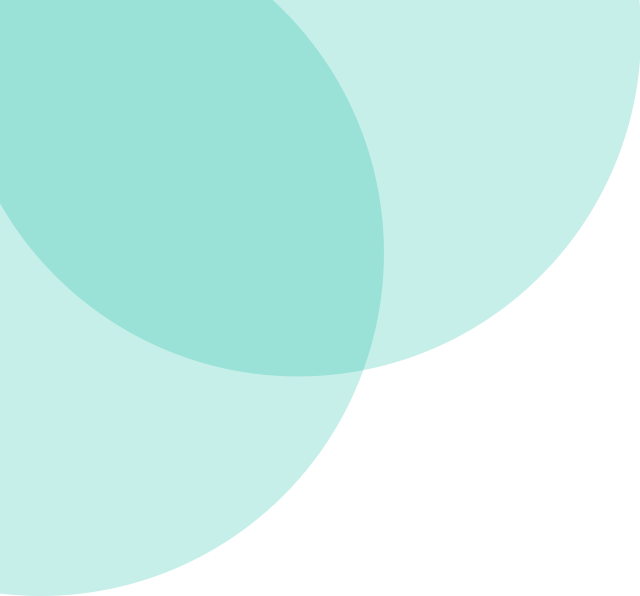
A WebGL 2 fragment shader for this background:

```glsl
#version 300 es
precision highp float;
// Two large translucent mint discs overlapping on a white ground.

uniform vec2 u_resolution;
out vec4 fragColor;

const vec3 WHITE = vec3(1.0);
const vec3 LIGHT_MINT = vec3(0.780, 0.938, 0.914);
const vec3 DEEP_MINT = vec3(0.602, 0.885, 0.843);
const float DISC_RADIUS = 0.5756;

// Signed distance to a circle, negative inside
float circleDistance(vec2 point, vec2 center, float radius) {
    return length(point - center) - radius;
}

// Antialiased coverage of a shape from its signed distance
float coverage(float dist, float pixelSize) {
    return clamp(0.5 - dist / pixelSize, 0.0, 1.0);
}

void main() {
    // Canvas units: height is 1, origin at the lower left
    float pixelSize = 1.0 / u_resolution.y;
    vec2 point = gl_FragCoord.xy * pixelSize;

    float upperDisc = coverage(circleDistance(point, vec2(0.5, 0.944), DISC_RADIUS), pixelSize);
    float lowerDisc = coverage(circleDistance(point, vec2(0.0686, 0.5756), DISC_RADIUS), pixelSize);

    // One layer gives the light tint, two layers the deep tint
    vec3 outsideUpper = mix(WHITE, LIGHT_MINT, lowerDisc);
    vec3 insideUpper = mix(LIGHT_MINT, DEEP_MINT, lowerDisc);
    fragColor = vec4(mix(outsideUpper, insideUpper, upperDisc), 1.0);
}
```
